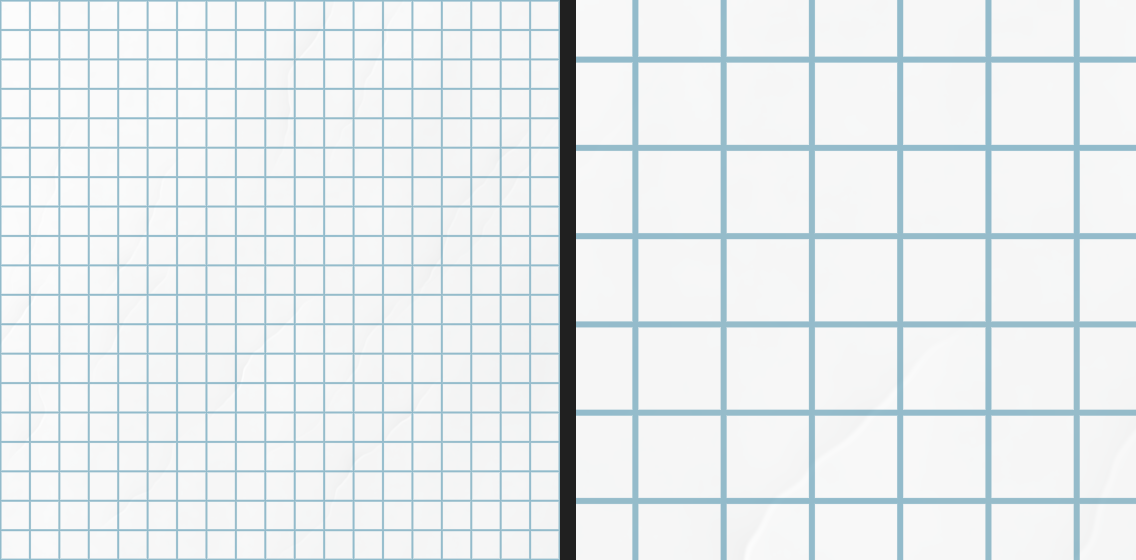
Left: the whole. Right: its middle third, enlarged.
Reproduce this pattern procedurally as a WebGL 2 fragment shader.

```glsl
#version 300 es
precision highp float;
// Squared paper: a blue grid of 19 by 19 cells on crumpled white paper.
// The grid is a repeated distance to the nearest line; the wear is broad
// noise shading plus a loop of scattered, wavering creases.

uniform vec2 u_resolution;
out vec4 fragColor;

const float PITCH = 0.05254;
const vec2 GRID_ORIGIN = vec2(0.0009, 0.0007);
const float LINE_WIDTH = 0.0036;
const int CREASE_COUNT = 13;
const vec3 PAPER_LIGHT = vec3(0.988, 0.988, 0.988);
const vec3 PAPER_SHADE = vec3(0.944, 0.946, 0.946);
const vec3 INK_BLUE = vec3(0.56, 0.73, 0.80);
const vec3 INK_GREY = vec3(0.60, 0.74, 0.79);

float hash(vec2 p) {
    return fract(sin(dot(p, vec2(127.1, 311.7))) * 43758.545);
}

float valueNoise(vec2 p) {
    vec2 i = floor(p);
    vec2 f = fract(p);
    f = f * f * (3.0 - 2.0 * f);
    float low = mix(hash(i), hash(i + vec2(1.0, 0.0)), f.x);
    float high = mix(hash(i + vec2(0.0, 1.0)), hash(i + vec2(1.0, 1.0)), f.x);
    return mix(low, high, f.y);
}

float fractalNoise(vec2 p) {
    float sum = 0.0;
    float weight = 0.5;
    for (int i = 0; i < 4; i++) {
        sum += weight * valueNoise(p);
        p = mat2(1.6, 1.2, -1.2, 1.6) * p + 7.3;
        weight *= 0.5;
    }
    return sum;
}

// Signed brightness of one fold: a shaded flank beside a thin bright ridge.
float crease(vec2 p, vec2 centre, float angle, float halfLength, float seed) {
    vec2 along = vec2(cos(angle), sin(angle));
    vec2 local = p - centre;
    float t = dot(local, along);
    float side = dot(local, vec2(-along.y, along.x));
    side += 0.07 * (fractalNoise(vec2(t * 9.0, seed * 17.0)) - 0.47);

    float fade = 1.0 - smoothstep(0.2, 1.0, abs(t) / halfLength);
    float strength = fade * (0.25 + 0.75 * valueNoise(vec2(t * 24.0, seed * 31.0)));
    float flank = smoothstep(-0.001, 0.002, side) * exp(-max(side, 0.0) / 0.016);
    float ridge = exp(-pow((side + 0.002) / 0.0018, 2.0));
    return strength * (0.5 * ridge - flank);
}

// Sum of folds with hashed places, mostly rising steeply to the right.
float scatteredCreases(vec2 p) {
    float sum = 0.0;
    for (int i = 0; i < CREASE_COUNT; i++) {
        float id = float(i);
        vec2 jitter = vec2(hash(vec2(id, 1.7)), hash(vec2(id, 5.3)));
        vec2 centre = vec2(fract(id * 0.618 + 0.18 * jitter.x), jitter.y);
        float angle = mix(0.65, 1.5, hash(vec2(id, 9.1)));
        float halfLength = mix(0.12, 0.30, hash(vec2(id, 13.9)));
        float depth = mix(0.35, 1.0, hash(vec2(id, 21.5)));
        sum += depth * crease(p, centre, angle, halfLength, id + 1.0);
    }
    return sum;
}

// Paper darkens to the lower right and carries soft upright folds.
vec3 paperColour(vec2 p) {
    float slope = 0.45 + 0.32 * (p.x - p.y);
    float folds = fractalNoise(vec2(p.x * 7.0 - p.y * 2.0, p.y * 2.5)) - 0.47;
    float shade = clamp(slope + 0.75 * folds, 0.0, 1.0);
    float grain = 0.006 * (fractalNoise(p * 60.0) - 0.47);
    return mix(PAPER_LIGHT, PAPER_SHADE, shade) + grain;
}

// Coverage of ruled lines in one direction, with a smoothed edge.
float ruledLine(float x, float pitch, float width, float blur) {
    float distanceToLine = abs(fract(x / pitch + 0.5) - 0.5) * pitch;
    return 1.0 - smoothstep(-blur, blur, distanceToLine - 0.5 * width);
}

void main() {
    vec2 uv = gl_FragCoord.xy / u_resolution;
    float blur = 0.75 / min(u_resolution.x, u_resolution.y);

    // Paper and its wear
    float wear = 0.042 * scatteredCreases(uv);
    vec3 colour = paperColour(uv) + wear;

    // Blue grid, slightly uneven in tone
    vec2 g = uv - GRID_ORIGIN;
    float grid = max(ruledLine(g.x, PITCH, LINE_WIDTH, blur),
                     ruledLine(g.y, PITCH, LINE_WIDTH, blur));
    vec3 ink = mix(INK_BLUE, INK_GREY, fractalNoise(uv * 14.0)) + 0.6 * wear;
    colour = mix(colour, ink, grid);

    fragColor = vec4(clamp(colour, 0.0, 1.0), 1.0);
}
```
